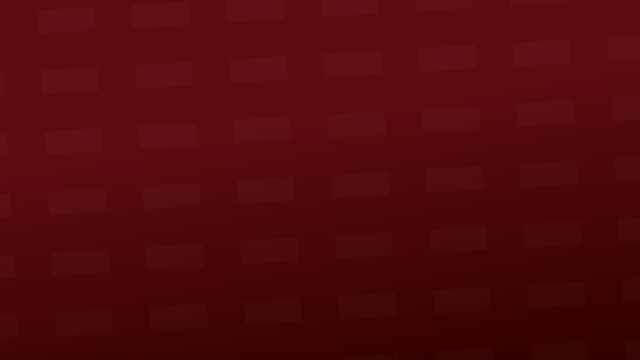
A Shadertoy shader for this background:

```glsl
const vec3 CRIMSON = vec3(0.363, 0.043, 0.068);
const vec3 DARK_MAROON = vec3(0.203, 0.0, 0.0);

const float TILT = 0.0593;                     // grid rotation, radians
const vec2 GRID_ORIGIN = vec2(0.7384, 0.4706); // centre of one tile
const vec2 GRID_STEP = vec2(0.2627, 0.1683);
const vec2 TILE_HALF_SIZE = vec2(0.0790, 0.0324);
const float TILE_OPACITY = 0.020;

vec2 rotate(vec2 p, float angle) {
    float c = cos(angle), s = sin(angle);
    return vec2(c * p.x - s * p.y, s * p.x + c * p.y);
}

vec2 repeatCentered(vec2 p, vec2 period) {
    return p - period * round(p / period);
}

float boxDistance(vec2 p, vec2 halfSize) {
    vec2 d = abs(p) - halfSize;
    return length(max(d, 0.0)) + min(max(d.x, d.y), 0.0);
}

float coverage(float dist, float pixel) {
    return clamp(0.5 - dist / pixel, 0.0, 1.0);
}

// Position from 0 to 1, running from the top left corner to the bottom right
float slopeProgress(vec2 p, float aspect, float angle) {
    vec2 direction = vec2(sin(angle), cos(angle));
    return dot(vec2(p.x, 1.0 - p.y), direction) / dot(vec2(aspect, 1.0), direction);
}

vec3 backdrop(vec2 p, float aspect) {
    float t = slopeProgress(p, aspect, radians(10.0));
    return mix(CRIMSON, DARK_MAROON, clamp((t - 0.36) / 0.59, 0.0, 1.0));
}

float tileMask(vec2 p, float pixel) {
    vec2 cell = repeatCentered(rotate(p - GRID_ORIGIN, -TILT), GRID_STEP);
    return coverage(boxDistance(cell, TILE_HALF_SIZE), pixel);
}

void mainImage(out vec4 fragColor, in vec2 fragCoord) {
    // Canvas height is one unit
    vec2 p = fragCoord / iResolution.y;
    float pixel = 1.0 / iResolution.y;
    float aspect = iResolution.x / iResolution.y;

    // Sloped gradient with faint pale tiles
    vec3 color = backdrop(p, aspect);
    color = mix(color, vec3(1.0), TILE_OPACITY * tileMask(p, pixel));

    // Soft shade along the bottom edge
    color *= 1.0 - 0.06 * (1.0 - smoothstep(0.0, 0.03, p.y));

    fragColor = vec4(color, 1.0);
}
```
